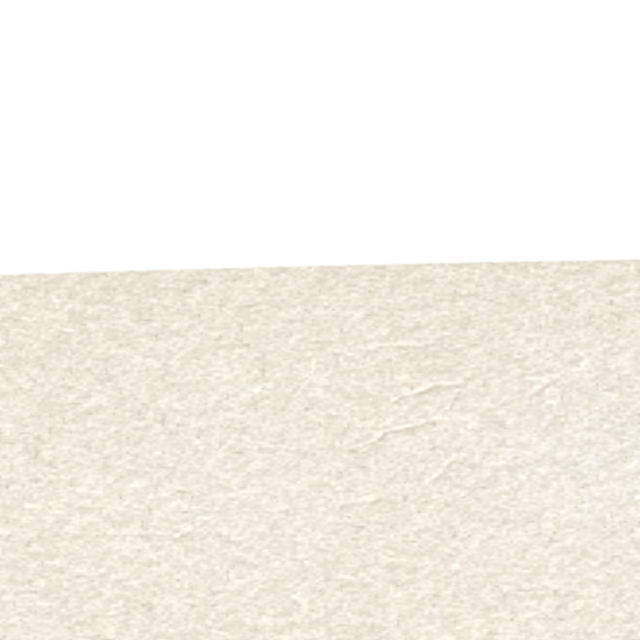
This texture is drawn by a Shadertoy shader. Its source:

```glsl
// Draws a sheet of cream, lightly creased paper below a white background.

const vec3 BACKDROP = vec3(1.0);
const vec3 PAPER = vec3(0.939, 0.911, 0.857);
const vec3 PALE_TINT = vec3(0.004, 0.012, 0.024);

float hash(vec2 p) {
    vec3 q = fract(vec3(p.xyx) * 0.1031);
    q += dot(q, q.yzx + 33.33);
    return fract((q.x + q.y) * q.z);
}

float valueNoise(vec2 p) {
    vec2 cell = floor(p);
    vec2 f = fract(p);
    f = f * f * (3.0 - 2.0 * f);
    float low = mix(hash(cell), hash(cell + vec2(1.0, 0.0)), f.x);
    float high = mix(hash(cell + vec2(0.0, 1.0)), hash(cell + vec2(1.0)), f.x);
    return mix(low, high, f.y);
}

// Fibre height: octaves of noise, slightly stretched along x
float fibreHeight(vec2 p) {
    float sum = 0.0;
    float weight = 0.5;
    vec2 q = p * vec2(46.0, 72.0);
    for (int i = 0; i < 3; i++) {
        sum += weight * valueNoise(q);
        q = mat2(0.98, 0.2, -0.2, 0.98) * q * 1.7 + 17.3;
        weight *= 0.9;
    }
    return sum;
}

// Lit ridge with a shadow just below, fading at both ends
float crease(vec2 p, vec2 a, vec2 b, float width) {
    vec2 axis = b - a;
    float along = dot(p - a, axis) / dot(axis, axis);
    vec2 normal = normalize(vec2(-axis.y, axis.x));
    float offset = dot(p - a, normal) / width;
    float fade = smoothstep(-0.12, 0.12, along) * (1.0 - smoothstep(0.88, 1.12, along));
    float ridge = exp(-offset * offset);
    float shade = exp(-(offset + 1.8) * (offset + 1.8));
    return fade * (ridge - 0.9 * shade);
}

float creases(vec2 p) {
    // Wobble keeps the folds irregular
    vec2 q = p + 0.010 * (vec2(valueNoise(p * 38.0), valueNoise(p * 38.0 + 51.0)) - 0.5);
    float w = 0.0036;
    float sum = crease(q, vec2(0.610, 0.376), vec2(0.655, 0.394), w);
    sum += crease(q, vec2(0.650, 0.393), vec2(0.725, 0.405), w);
    sum += crease(q, vec2(0.540, 0.297), vec2(0.605, 0.322), w);
    sum += crease(q, vec2(0.595, 0.321), vec2(0.680, 0.346), w);
    sum += 0.8 * crease(q, vec2(0.697, 0.360), vec2(0.716, 0.396), w);
    sum += 0.7 * crease(q, vec2(0.500, 0.202), vec2(0.600, 0.228), w);
    sum += 0.7 * crease(q, vec2(0.670, 0.248), vec2(0.712, 0.290), w);
    sum += 0.8 * crease(q, vec2(0.590, 0.464), vec2(0.680, 0.469), w);
    sum += 0.6 * crease(q, vec2(0.820, 0.386), vec2(0.875, 0.414), w);
    sum += 0.7 * crease(q, vec2(0.272, 0.158), vec2(0.318, 0.182), w);
    return sum;
}

// Peaks of stretched noise: sparse specks of varied shape
float specks(vec2 p, float threshold) {
    return smoothstep(threshold, 1.0, valueNoise(p * vec2(90.0, 130.0)));
}

float glow(vec2 p, vec2 centre, vec2 radius) {
    vec2 d = (p - centre) / radius;
    return exp(-dot(d, d));
}

// Rising, slightly bowed top edge of the sheet
float sheetTop(float x) {
    float rough = valueNoise(vec2(x * 110.0, 3.0)) - 0.5;
    return 0.570 + 0.033 * x - 0.009 * x * x + 0.0012 * rough;
}

vec3 paperColor(vec2 p, float depth) {
    // Fine relief lit from above and to the left, with sharp grain
    float relief = fibreHeight(p) - fibreHeight(p + vec2(-0.0022, 0.0042));
    float grain = valueNoise(p * vec2(165.0, 215.0)) - 0.5;
    float blotches = valueNoise(p * vec2(70.0, 100.0) + 31.0) - 0.5;
    float mottling = valueNoise(p * 9.0) + 0.6 * valueNoise(p * 23.0 + 11.0) - 0.8;
    float light = 0.090 * relief + 0.076 * grain + 0.034 * blotches + 0.009 * mottling;
    light += 0.042 * specks(p + 3.7, 0.78) - 0.065 * specks(p + 8.1, 0.82);
    light += 0.062 * creases(p);

    // Broad tone: paler right and lower areas, darker under the edge
    float pale = glow(p, vec2(0.93, 0.29), vec2(0.18, 0.16));
    pale += 0.5 * glow(p, vec2(0.38, 0.25), vec2(0.16, 0.14));
    light += 0.005 * smoothstep(0.1, 0.4, depth) - 0.014 * exp(-depth * 13.0);
    light -= 0.025 * exp(-depth * 220.0);
    vec3 warmth = vec3(0.95, 1.0, 1.18);
    float tint = valueNoise(p * 62.0 + 73.0) - 0.5;
    return PAPER + light * warmth + pale * PALE_TINT + tint * vec3(0.008, 0.0, -0.014);
}

void mainImage(out vec4 fragColor, in vec2 fragCoord) {
    vec2 p = fragCoord / iResolution.xy;
    float depth = sheetTop(p.x) - p.y;
    float softness = max(0.0028, 0.8 / iResolution.y);
    float coverage = smoothstep(-softness, softness, depth);
    vec3 color = mix(BACKDROP, paperColor(p, max(depth, 0.0)), coverage);
    fragColor = vec4(clamp(color, 0.0, 1.0), 1.0);
}
```
